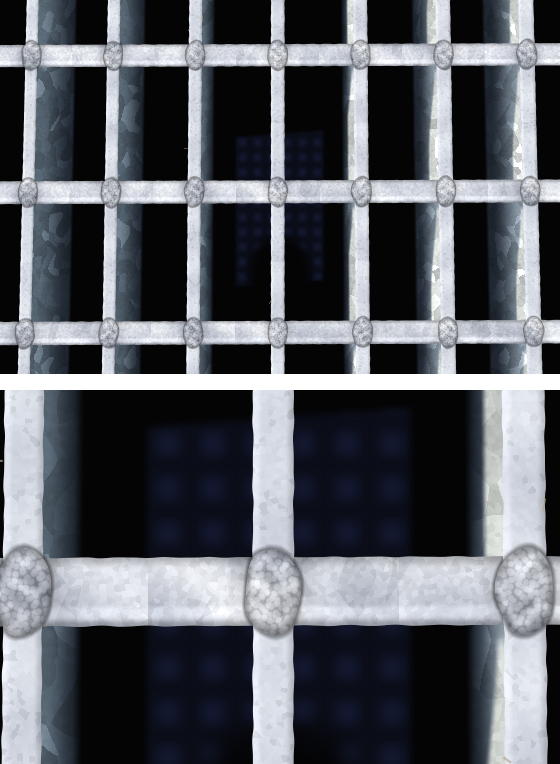
Top: the whole. Bottom: its middle third, enlarged.
This pattern is drawn by a WebGL 1 fragment shader. Its source:

```glsl
precision highp float;
uniform vec2 u_resolution;

float hash(vec2 c) {
  vec3 q = fract(vec3(c.xyx) * 0.1031);
  q += dot(q, q.yzx + 33.33);
  return fract((q.x + q.y) * q.z);
}

// Cellular noise: x is the nearest distance, y a random value per cell
vec2 cellular(vec2 p) {
  vec2 cell = floor(p), nearest = vec2(9.0, 0.0);
  for (int j = -1; j <= 1; j++) {
    for (int i = -1; i <= 1; i++) {
      vec2 c = cell + vec2(float(i), float(j));
      float d = length(c + vec2(hash(c), hash(c + 57.0)) - p);
      if (d < nearest.x) nearest = vec2(d, hash(c + 113.0));
    }
  }
  return nearest;
}

float waves(vec2 p) {
  return 0.5 + 0.25 * sin(p.x * 1.3 + 2.0 * sin(p.y * 0.8))
             + 0.25 * sin(p.y * 1.7 + 1.5 * sin(p.x * 1.1 + 2.0));
}

float cover(float d, float px) {
  return clamp(0.5 - d / px, 0.0, 1.0);
}

float segment(vec2 p, vec2 a, vec2 b) {
  vec2 ab = b - a;
  return length(p - a - ab * clamp(dot(p - a, ab) / dot(ab, ab), 0.0, 1.0));
}

// Faint blue window lattice seen in the depth
vec3 reflection(vec2 p) {
  vec2 q = abs(p - vec2(0.749, 0.443 + 0.07 * (p.x - 0.749)));
  float pane = (1.0 - smoothstep(0.112, 0.124, q.x)) * (1.0 - smoothstep(0.194, 0.207, q.y));
  vec2 grid = 0.5 + 0.5 * cos((p - vec2(0.65, 0.26)) * 6.2832 / 0.04);
  float hole = smoothstep(0.7, 1.25, length((p - vec2(0.75, 0.27)) / vec2(0.085, 0.1)));
  return vec3(0.06, 0.08, 0.17) * pane * hole * (0.45 + 0.55 * grid.x * grid.y);
}

void main() {
  vec2 p = gl_FragCoord.xy * 1.5 / u_resolution.x;
  float px = 1.5 / u_resolution.x;

  // Grid coordinates, with the pitch growing slightly downwards
  float x = p.x - 0.744;
  float y = p.y - 0.488 - 0.0033 * x;
  vec2 pitch = vec2(0.2281 - 0.008 * p.y + 0.002 * x, 0.3715 - 0.015 * y);
  vec2 g = vec2(x, y) / pitch;
  vec2 id = floor(g + 0.5);
  vec2 local = (g - id) * pitch;
  float below = 1.0 - fract(g.y);

  // Zinc texture
  vec2 spangle = cellular(p * vec2(48.0, 30.0) + waves(p * 40.0));
  vec2 grit = cellular(p * 190.0);
  float patches = waves(p * vec2(23.0, 31.0) + id * 3.7);

  vec3 col = vec3(0.014, 0.014, 0.016) + reflection(p);

  // Deep plate sides, leaning towards the middle column
  for (int i = -3; i <= 3; i++) {
    float k = float(i);
    float side = sign(k);
    float t = -side * (g.x - k) * pitch.x - 0.0165 - 0.0007 * k;
    float depth = abs(k) * pitch.x * (0.152 - 0.006 * side) + 0.001;
    float a = clamp(t / depth, 0.0, 1.0);
    vec3 plate = mix(vec3(0.34, 0.40, 0.45), vec3(0.12, 0.15, 0.19), smoothstep(0.1, 0.95, a));
    if (i > 0) {
      plate = mix(vec3(0.56, 0.62, 0.67), vec3(0.12, 0.15, 0.19), smoothstep(0.0, 0.85, a));
      float sun = min(0.007 + 0.019 * smoothstep(0.05, 0.75, below), 0.55 * depth);
      float lit = (1.0 - smoothstep(sun - 0.004, sun + 0.003, t)) * smoothstep(0.09, 0.15, below);
      plate = mix(plate, vec3(0.90, 0.91, 0.88), 0.85 * lit);
    }
    plate *= 0.85 + 0.25 * spangle.y + 0.08 * (grit.y - 0.5);
    plate += 0.10 * smoothstep(0.87, 0.9, spangle.y) * (1.0 - a);
    float inside = cover(-t, px) * (1.0 - smoothstep(depth - 0.008, depth + 0.003, t));
    col = mix(col, plate, inside * abs(side));
  }

  // Round cross rods
  float ragged = 0.0012 * (waves(p * 130.0) - 0.5);
  float rodHalf = 0.0305 - 0.001 * y + ragged;
  float r = local.y / rodHalf;
  vec3 zinc = mix(vec3(0.74, 0.76, 0.81), vec3(0.93, 0.94, 0.96), patches);
  zinc *= 0.94 + 0.10 * grit.y;
  vec3 rod = zinc * (1.0 - 0.22 * smoothstep(0.65, 1.0, abs(r)));
  rod += 0.10 * smoothstep(0.3, 0.1, abs(r + 0.65)) - 0.05 * smoothstep(0.7, 0.95, spangle.y);
  rod *= 0.88 + 0.12 * smoothstep(0.02, 0.05, abs(local.x));
  col = mix(col, rod, cover(abs(local.y) - rodHalf, px));

  // Flat bar tops
  float barHalf = 0.0182 + 0.0007 * id.x + ragged;
  vec3 bar = mix(zinc, vec3(0.87, 0.89, 0.93), 0.5);
  bar *= 1.0 - 0.16 * smoothstep(0.55, 1.0, local.x / barHalf);
  bar += 0.06 * smoothstep(-0.5, -0.85, local.x / barHalf);
  bar -= 0.08 * smoothstep(0.85, 0.95, grit.y);
  col = mix(col, bar, cover(abs(local.x) - barHalf, px));

  // Lumpy welds at the crossings
  vec2 w = local / vec2(0.0255, 0.039);
  float lump = length(w) - 1.0 - 0.12 * (waves(p * 75.0 + id * 9.0) - 0.5);
  col *= 1.0 - 0.42 * (1.0 - smoothstep(0.0, 0.16, abs(lump)));
  vec3 weld = zinc * (0.91 + 0.10 * dot(w, vec2(-0.5, 0.6)));
  weld += 0.20 * (waves(p * 160.0 + id * 5.0) - 0.5) - 0.14 * smoothstep(0.35, 0.8, grit.x);
  weld *= 1.0 - 0.25 * smoothstep(-0.25, 0.0, lump);
  col = mix(col, weld, cover(lump * 0.028, px));

  // Straw flecks caught on the bar edges
  for (int i = 0; i < 18; i++) {
    float n = float(i);
    float column = floor(hash(vec2(n, 3.0)) * 7.0) - 3.0;
    float edge = hash(vec2(n, 5.0)) < 0.5 ? -0.019 : 0.019;
    float fy = hash(vec2(n, 8.0));
    vec2 a = vec2(0.744 + column * (0.2281 - 0.008 * fy) + edge, fy);
    vec2 b = a + 0.022 * (vec2(hash(vec2(n, 11.0)), hash(vec2(n, 14.0))) - 0.5);
    col = mix(col, vec3(0.72, 0.66, 0.52), 0.7 * cover(segment(p, a, b) - 0.0009, px));
  }

  gl_FragColor = vec4(clamp(col, 0.0, 1.0), 1.0);
}
```
